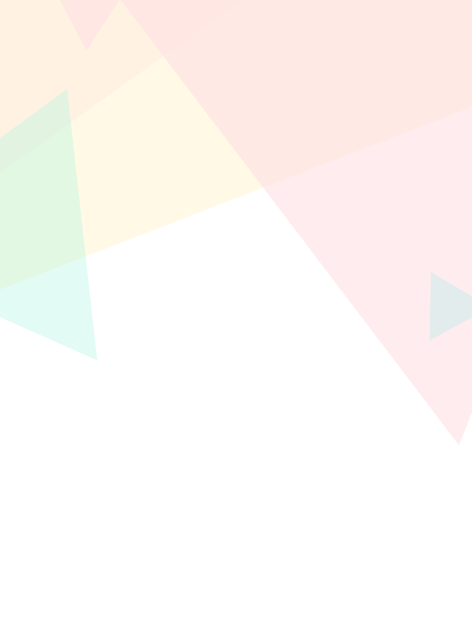
Reproduce this background procedurally as a Shadertoy shader.

```glsl
// Pale translucent triangles overlapping on a white ground.
// Each triangle is the intersection of three half-planes, smoothed
// at its edges and blended over the layers below it.

// Canvas space: x spans 0..ASPECT, y spans 0..1 from the lower left
const float ASPECT = 378.0 / 512.0;
const float EDGE_SOFTNESS = 1.0; // edge width in screen samples

// Layer tints: rgb colour and opacity
const vec3 PAPER  = vec3(1.0);
const vec4 CREAM  = vec4(1.00, 0.976, 0.900, 1.00);
const vec4 PEACH  = vec4(1.00, 0.908, 0.865, 0.40);
const vec4 ROSE   = vec4(1.00, 0.875, 0.895, 0.60);
const vec4 MINT   = vec4(0.62, 0.960, 0.870, 0.30);
const vec4 TEAL   = vec4(0.24, 0.925, 0.857, 0.15);

float cross2(vec2 a, vec2 b) {
    return a.x * b.y - a.y * b.x;
}

// Signed distance to the line a-b, positive on its left
float lineDistance(vec2 p, vec2 a, vec2 b) {
    return cross2(normalize(b - a), p - a);
}

// Soft coverage of a triangle with either winding
float triangleMask(vec2 p, vec2 a, vec2 b, vec2 c) {
    float winding = sign(cross2(b - a, c - a));
    float inside = min(winding * lineDistance(p, a, b),
                   min(winding * lineDistance(p, b, c),
                       winding * lineDistance(p, c, a)));
    float sampleSize = EDGE_SOFTNESS / iResolution.y;
    return clamp(inside / sampleSize + 0.5, 0.0, 1.0);
}

vec3 layer(vec3 base, vec4 tint, float mask) {
    return mix(base, tint.rgb, tint.a * mask);
}

void mainImage(out vec4 fragColor, in vec2 fragCoord) {
    vec2 p = fragCoord / iResolution.xy * vec2(ASPECT, 1.0);
    vec3 color = PAPER;

    // Broad warm planes across the top
    float cream = triangleMask(p, vec2(-0.260, 0.447), vec2(0.999, 0.934), vec2(-0.260, 2.951));
    float peach = triangleMask(p, vec2(-0.260, 0.544), vec2(0.650, 1.194), vec2(-0.260, 1.194));
    color = layer(color, CREAM, cream);
    color = layer(color, PEACH, peach);

    // Large rose wedge on the right and a small one at the top left
    float wedge = triangleMask(p, vec2(0.718, 0.304), vec2(-0.009, 1.260), vec2(1.091, 1.260));
    float notch = triangleMask(p, vec2(0.135, 0.921), vec2(0.066, 1.052), vec2(0.221, 1.052));
    color = layer(color, ROSE, max(wedge, notch));

    // Cool accents entering from the two sides
    float mint = triangleMask(p, vec2(0.105, 0.861), vec2(0.152, 0.437), vec2(-0.238, 0.610));
    float teal = triangleMask(p, vec2(0.674, 0.575), vec2(0.672, 0.468), vec2(0.767, 0.520));
    color = layer(color, MINT, mint);
    color = layer(color, TEAL, teal);

    fragColor = vec4(color, 1.0);
}
```
